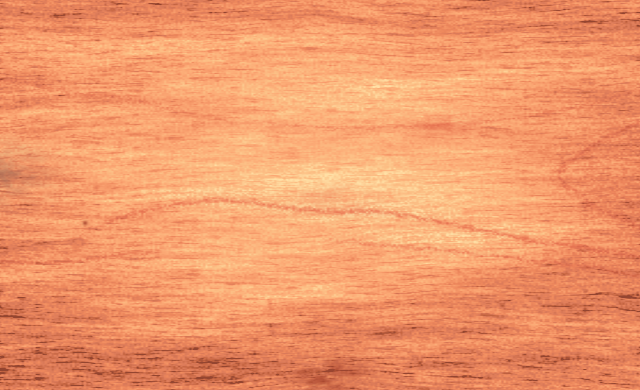
Reproduce this texture procedurally as a Shadertoy shader.

```glsl
// Warm polished wood plank: a light centre fading to darker, streaked edges.
// Stretched noise makes grain, fibres and pores; curved distance lines make
// the red veins, and soft ellipses make the knot and stains.

const vec3 VEIN_RED = vec3(0.89, 0.40, 0.29);
const vec3 STAIN_GREY = vec3(0.66, 0.43, 0.34);
const vec3 KNOT_BROWN = vec3(0.66, 0.27, 0.18);

float hash(vec2 cell) {
    vec3 h = fract(cell.xyx * vec3(0.1031, 0.1030, 0.0973));
    h += dot(h, h.yzx + 33.33);
    return fract((h.x + h.y) * h.z);
}

float noise(vec2 p) {
    vec2 cell = floor(p), f = fract(p);
    f = f * f * (3.0 - 2.0 * f);
    float low = mix(hash(cell), hash(cell + vec2(1, 0)), f.x);
    float high = mix(hash(cell + vec2(0, 1)), hash(cell + vec2(1, 1)), f.x);
    return mix(low, high, f.y);
}

// Layered noise, centred on zero
float fbm(vec2 p) {
    float sum = 0.0, amp = 0.5;
    for (int i = 0; i < 4; i++) {
        sum += amp * (noise(p) - 0.5);
        p = p * 2.03 + vec2(17.3, 9.1);
        amp *= 0.5;
    }
    return sum;
}

// Soft elliptical spot
float spot(vec2 p, vec2 centre, vec2 radius) {
    vec2 q = (p - centre) / radius;
    return exp(-dot(q, q));
}

// Thin line with a soft shadow spreading around it
float vein(float dist, float width) {
    float line = exp(-dist * dist / (width * width));
    return 0.8 * line + 0.4 * exp(-abs(dist) / (width * 4.0));
}

// Wood colours from dark to light, one per unit of tone
vec3 woodRamp(float tone) {
    vec3 shades[8] = vec3[8](
        vec3(0.58, 0.27, 0.19), vec3(0.78, 0.40, 0.26),
        vec3(0.86, 0.48, 0.35), vec3(0.93, 0.53, 0.36),
        vec3(0.97, 0.61, 0.42), vec3(0.99, 0.68, 0.47),
        vec3(0.99, 0.76, 0.53), vec3(1.00, 0.88, 0.65));
    vec3 col = shades[0];
    for (int i = 1; i < 8; i++)
        col = mix(col, shades[i], clamp(tone - float(i - 1), 0.0, 1.0));
    return col;
}

// Strength of all long veins at a place in the 0..1 layout
float veinPattern(vec2 uv, float wobble) {
    float x = uv.x, y = uv.y + wobble;
    float arch = 0.455 + 0.03 * exp(-pow((x - 0.33) / 0.1, 2.0))
        - 0.13 * smoothstep(0.55, 1.1, x) - 0.12 * (1.0 - smoothstep(0.0, 0.24, x));
    float lower = 0.38 - 0.09 * pow(max(x - 0.5, 0.0) * 2.0, 1.6);
    float left = 0.325 + 0.05 * smoothstep(0.0, 0.4, x);
    float upper = 0.67 + 0.6 * (x - 0.6) * (x - 0.6);
    float shoulder = 0.79 - 0.1 * smoothstep(0.0, 0.4, x);

    float sum = vein(y - arch, 0.0055) * smoothstep(0.1, 0.22, x);
    sum += 0.8 * vein(y - lower, 0.005) * smoothstep(0.48, 0.58, x);
    sum += 0.7 * vein(y - left, 0.005) * (1.0 - smoothstep(0.15, 0.34, x));
    sum += 0.5 * vein(y - upper, 0.004) * smoothstep(0.36, 0.46, x);
    sum += 0.5 * vein(y - shoulder, 0.004) * (1.0 - smoothstep(0.2, 0.45, x));

    // Pointed loop opening to the right edge
    float rise = abs(y - 0.545) / 0.14;
    float loopDist = (x + 1.5 * wobble - 0.868 - 0.13 * pow(rise, 1.5)) / (1.0 + 1.4 * sqrt(rise));
    return sum + 0.8 * vein(loopDist, 0.004) + 0.3 * smoothstep(0.0, 0.03, loopDist);
}

void mainImage(out vec4 fragColor, in vec2 fragCoord) {
    vec2 uv = fragCoord / iResolution.xy;
    vec2 p = fragCoord / iResolution.y;

    // Grain flow, bent by slow waves and pushed aside by the knot
    float knot = spot(uv, vec2(0.515, 0.035), vec2(0.05, 0.04));
    float bend = 0.07 * fbm(p * vec2(1.6, 2.5) + 4.0);
    vec2 grain = vec2(p.x, p.y + bend - 0.03 * spot(uv, vec2(0.515, 0.0), vec2(0.12, 0.1)));

    // Light centre and uneven broad bands
    vec2 q = uv - vec2(0.53, 0.56);
    float glow = exp(-5.0 * q.x * q.x - 8.0 * q.y * q.y);
    float edge = 1.0 - glow;
    float tone = 2.6 + 4.0 * glow;
    tone += 3.0 * fbm(grain * vec2(1.8, 8.0) + 21.0);
    tone += (1.8 + 2.4 * edge) * fbm(grain * vec2(2.2, 38.0) + 7.0);

    // Fine fibres, speckle and short dark pores in two sizes
    float speckle = noise(p * vec2(170.0, 250.0)) - 0.5;
    tone += (0.9 + 1.2 * edge) * (noise(grain * vec2(11.0, 170.0)) - 0.5);
    tone += (0.9 + 0.9 * edge) * speckle;
    float longPores = smoothstep(0.70, 0.95, noise(grain * vec2(20.0, 260.0) + 53.0));
    float shortPores = smoothstep(0.66, 0.95, noise(grain * vec2(52.0, 280.0) + 31.0));
    tone -= (0.9 + 1.1 * edge) * longPores + (0.6 + 0.8 * edge) * shortPores;

    // Veins and blushes, broken up by the speckle
    float wobble = 0.03 * fbm(p * vec2(6.0, 8.0)) + 0.012 * fbm(p * vec2(40.0, 60.0));
    float veins = veinPattern(uv, wobble) * (1.0 - 1.1 * speckle);
    float ragged = clamp(0.9 + 3.0 * fbm(p * vec2(18.0, 40.0) + 3.0), 0.0, 1.6);
    float blush = spot(uv, vec2(0.69, 0.685), vec2(0.045, 0.025))
        + 0.7 * spot(uv, vec2(0.53, 0.485), vec2(0.06, 0.03));
    blush *= ragged;
    tone -= 1.1 * veins + 0.9 * blush;
    vec3 col = woodRamp(tone);
    col = mix(col, VEIN_RED, clamp(0.32 * veins + 0.35 * blush, 0.0, 0.6));

    // Grey stain, knot and pinhole
    float mottling = clamp(0.65 + 2.4 * fbm(p * vec2(22.0, 45.0)), 0.0, 1.0);
    col = mix(col, STAIN_GREY, 0.75 * mottling * spot(uv, vec2(0.0, 0.55), vec2(0.06, 0.06)));
    col = mix(col, KNOT_BROWN, 0.85 * mottling * knot);
    col = mix(col, KNOT_BROWN, 0.8 * spot(uv, vec2(0.133, 0.428), vec2(0.004, 0.006)));
    fragColor = vec4(col, 1.0);
}
```
